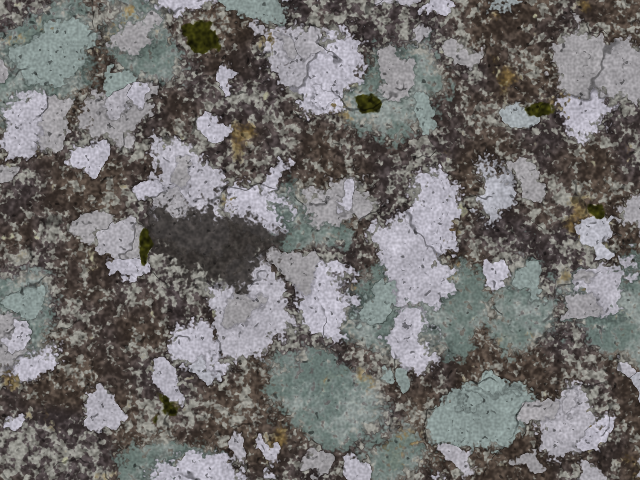
A Shadertoy shader for this texture:

```glsl
// Weathered rock covered with lilac and teal lichen, pale crust, dark stains and moss.
#define LILAC_CELLS 6.2
#define LILAC_SHARE 0.50
#define SMALL_CELLS 15.0
#define SMALL_SHARE 0.20
#define TEAL_CELLS 4.2
#define TEAL_SHARE 0.30
#define STAIN_CELLS 3.6
#define STAIN_SHARE 0.17
#define CRUMB_SCALE 42.0
#define CRUST_LEVEL 0.08
#define GRAIN 0.20

vec2 hash2(vec2 p) {
    vec3 q = fract(vec3(p.xyx) * vec3(0.1031, 0.1030, 0.0973));
    q += dot(q, q.yzx + 33.33);
    return fract((q.xx + q.yz) * q.zy);
}

float gradientDot(vec2 corner, vec2 offset) {
    float angle = 6.2832 * hash2(corner).x;
    return dot(vec2(cos(angle), sin(angle)), offset);
}

float gradientNoise(vec2 p) {
    vec2 i = floor(p), f = p - i;
    vec2 u = f * f * f * (f * (f * 6.0 - 15.0) + 10.0);
    vec2 e = vec2(0.0, 1.0);
    return mix(mix(gradientDot(i, f), gradientDot(i + e.yx, f - e.yx), u.x),
               mix(gradientDot(i + e.xy, f - e.xy), gradientDot(i + 1.0, f - 1.0), u.x), u.y);
}

float fbm(vec2 p, int octaves, float gain) {
    float sum = 0.0, amp = 1.0;
    for (int i = 0; i < octaves; i++) {
        sum += amp * gradientNoise(p);
        p = mat2(1.6, 1.2, -1.2, 1.6) * p + 17.3;
        amp *= gain;
    }
    return sum;
}

// Scattered oval colonies: x = distance to edge, y = random id, z = gap to the next colony
vec3 colonies(vec2 p, float share) {
    float first = 1.0, second = 1.0, id = 0.0;
    for (int y = -1; y <= 1; y++)
    for (int x = -1; x <= 1; x++) {
        vec2 cell = floor(p) + vec2(x, y);
        vec2 pick = hash2(cell + 57.0), size = hash2(cell + 111.0);
        if (pick.x > share) continue;
        vec2 q = p - cell - 0.15 - 0.7 * hash2(cell);
        float a = 6.2832 * pick.y;
        q = mat2(cos(a), sin(a), -sin(a), cos(a)) * q * vec2(1.25, 0.85);
        float d = length(q) - mix(0.24, 0.60, size.x);
        if (d < first) { second = first; first = d; id = size.y; }
        else second = min(second, d);
    }
    return vec3(first, id, second - first);
}

vec3 lichenColor(float id) {
    vec3 color = mix(vec3(0.61, 0.60, 0.61), vec3(0.72, 0.71, 0.755), smoothstep(0.1, 0.6, id));
    return mix(color, vec3(0.54, 0.59, 0.58), smoothstep(0.84, 0.88, id));
}

void mainImage(out vec4 fragColor, in vec2 fragCoord) {
    vec2 p = fragCoord / iResolution.y;

    // Shared noise fields
    vec2 warp = vec2(fbm(p * 8.0, 4, 0.6), fbm(p * 8.0 + 41.0, 4, 0.6));
    vec2 bent = p + 0.045 * warp;
    float region = fbm(p * 3.5 + 7.0, 3, 0.6);
    float clump = fbm(p * 11.0 + 23.0, 3, 0.7);
    float crumb = fbm(p * CRUMB_SCALE, 3, 0.85);
    float speck = fbm(p * CRUMB_SCALE * 1.4 + 63.0, 2, 0.8);
    float grain = gradientNoise(p * 165.0 + 5.0);

    // Bare rock, from brown to faint purple
    vec3 color = mix(vec3(0.19, 0.17, 0.16), vec3(0.37, 0.345, 0.33),
                     smoothstep(-0.6, 0.7, speck + 0.6 * clump));
    color *= mix(vec3(1.05, 0.98, 0.91), vec3(1.0, 0.97, 1.03), smoothstep(-0.3, 0.3, region));

    // Crumbly pale crust
    float crust = crumb + 0.75 * clump + 0.35 * region - CRUST_LEVEL;
    vec3 crustColor = mix(vec3(0.44, 0.435, 0.41), vec3(0.64, 0.64, 0.61),
                          smoothstep(-0.3, 0.7, speck + 0.6 * crust));
    color = mix(color, crustColor, 0.9 * smoothstep(-0.12, 0.4, crust));

    // Ochre and pale yellow growths
    float ochre = smoothstep(0.42, 0.75, fbm(p * 7.0 + 91.0, 3, 0.6) + 0.2 * crumb);
    color = mix(color, vec3(0.49, 0.40, 0.22) * (1.0 + 0.4 * speck), 0.65 * ochre);
    float yellow = smoothstep(0.62, 0.85, fbm(p * 13.0 + 133.0, 3, 0.6) + 0.3 * speck);
    color = mix(color, vec3(0.70, 0.70, 0.59), 0.85 * yellow);

    // Thin teal film, worn through in places
    vec3 teal = colonies(bent * TEAL_CELLS + 19.0, TEAL_SHARE);
    float film = smoothstep(0.06, -0.08, teal.x + 0.16 * crumb + 0.10 * clump);
    vec3 tealColor = mix(vec3(0.43, 0.50, 0.48), vec3(0.57, 0.61, 0.60), smoothstep(-0.5, 0.5, clump + 0.5 * speck));
    color = mix(color, tealColor, film * (0.85 - 0.5 * smoothstep(0.2, 0.6, speck)));

    // Lilac colonies, large then small, with dark rims and seams
    for (int i = 0; i < 2; i++) {
        float cells = i == 0 ? LILAC_CELLS : SMALL_CELLS;
        float share = i == 0 ? LILAC_SHARE + 0.25 * region : SMALL_SHARE;
        vec3 colony = colonies(bent * cells + 3.0, i == 0 ? LILAC_SHARE : share);
        float edge = colony.x + 0.13 * crumb + 0.06 * speck - 0.12 * (share - LILAC_SHARE) * float(1 - i);
        float cover = smoothstep(0.045, -0.045, edge);
        float seam = smoothstep(0.07, 0.015, colony.z) * cover;
        vec3 lichen = lichenColor(colony.y) * (1.0 + 0.10 * clump + 0.09 * speck);
        lichen *= 1.0 - 0.4 * smoothstep(0.55, 0.85, crumb);
        color *= 1.0 - 0.25 * smoothstep(0.16, 0.0, edge);
        color = mix(color, lichen * (1.0 - 0.35 * seam), cover);
    }

    // Dark stains over everything
    vec3 stain = colonies(bent * STAIN_CELLS + 47.0, STAIN_SHARE);
    float stained = smoothstep(0.04, -0.06, stain.x + 0.12 * crumb + 0.08 * clump);
    color = mix(color, vec3(0.215, 0.20, 0.19) * (1.0 + 0.4 * speck), 0.9 * stained);

    // Small moss cushions
    float moss = smoothstep(0.05, -0.1, colonies(bent * 17.0 + 71.0, 0.015).x + 0.1 * crumb);
    color = mix(color, vec3(0.19, 0.19, 0.06) * (1.0 + 0.8 * speck), moss);

    // Pits, broken cracks and fine grain
    color *= 1.0 - 0.45 * smoothstep(0.42, 0.75, fbm(p * 55.0 + 151.0, 2, 0.7));
    float crack = smoothstep(0.022, 0.004, abs(gradientNoise(bent * 5.0 + 29.0)));
    color *= 1.0 - 0.4 * crack * smoothstep(0.0, 0.3, clump);
    color *= 1.0 + GRAIN * grain;

    fragColor = vec4(clamp(color, 0.0, 1.0), 1.0);
}
```
